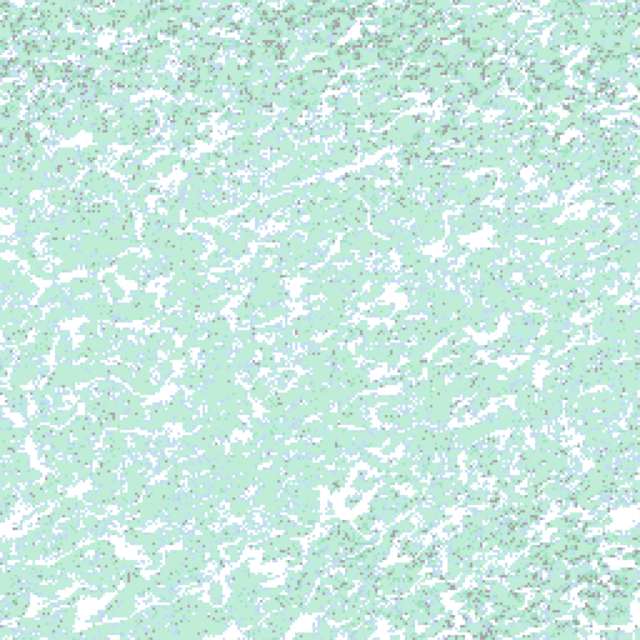
A WebGL 2 fragment shader for this texture:

```glsl
#version 300 es
precision highp float;
// Mint ground broken by slanted white cracks with pale blue fringes and grey grit.
// Every cell of a fine grid gets one flat tone from layered, stretched noise;
// the four nearest cells are then blended to soften the cell edges.

#define GRID 256.0         // cells across the canvas
#define SLANT 0.33         // direction of the cracks, radians
#define VEIN_SCALE vec2(11.0, 26.0)
#define MID_SCALE vec2(26.0, 44.0)
#define FINE_SCALE vec2(72.0, 112.0)
#define VEIN_WIDTH 0.04
#define WHITE_LEVEL 0.295  // higher gives less white
#define BLUE_RANGE vec2(0.06, 0.30)
#define AQUA_RANGE vec2(-0.08, 0.26)
#define GREY_AMOUNT 0.13
#define DEEP_AMOUNT 0.23
#define EDGE_SOFTNESS 0.36 // half width of the blend between cells

uniform vec2 u_resolution;
out vec4 fragColor;

const vec3 MINT = vec3(0.75, 0.93, 0.84);
const vec3 DEEP_MINT = vec3(0.64, 0.88, 0.76);
const vec3 WHITE = vec3(1.0);
const vec3 BLUE = vec3(0.765, 0.855, 0.95);
const vec3 AQUA = vec3(0.75, 0.92, 0.91);
const vec3 GREY = vec3(0.66, 0.64, 0.66);

// Integer hash, 0 to 1
float hash(vec2 p, uint seed) {
    uvec2 u = uvec2(ivec2(p) + 4096);
    uint h = u.x * 1597334677u ^ u.y * 3812015801u ^ seed * 2654435769u;
    h = (h ^ (h >> 16)) * 2246822519u;
    h = (h ^ (h >> 13)) * 3266489917u;
    h ^= h >> 16;
    return float(h >> 8) / 16777216.0;
}

// Smooth value noise, 0 to 1
float noise(vec2 p, uint seed) {
    vec2 i = floor(p);
    vec2 f = smoothstep(0.0, 1.0, fract(p));
    float low = mix(hash(i, seed), hash(i + vec2(1, 0), seed), f.x);
    float high = mix(hash(i + vec2(0, 1), seed), hash(i + vec2(1, 1), seed), f.x);
    return mix(low, high, f.y);
}

// Height of the crack field: white where high, mint where low
float crackField(vec2 cell, vec2 p, vec2 q) {
    vec2 warp = vec2(noise(p * 30.0, 1u), noise(p * 30.0, 2u)) - 0.5;
    vec2 v = (q + 0.025 * warp) * VEIN_SCALE;
    float ridge = (0.7 * noise(v, 3u) + 0.3 * noise(v * 2.1, 11u) - 0.5) / VEIN_WIDTH;
    float vein = exp(-ridge * ridge) * mix(0.62, 0.40, p.y);
    float mid = 0.22 * (noise(q * MID_SCALE, 4u) - 0.5);
    float fine = 0.9 * (noise((q + 0.008 * warp) * FINE_SCALE, 5u) - 0.5);
    float grain = 0.42 * (hash(cell, 6u) - 0.5);
    return vein + mid + fine + grain - 0.06 * smoothstep(0.75, 1.0, p.y);
}

// Share of grit: strong along the top and in the lower right
float gritDensity(vec2 p, vec2 q) {
    float top = 0.75 * smoothstep(0.65, 0.92, p.y);
    float corner = 0.8 * smoothstep(0.4, 0.05, p.y) * smoothstep(0.3, 0.9, p.x);
    float patches = 0.5 + noise(p * 9.0, 7u);
    float clumps = 2.0 * step(0.5, noise(q * vec2(85.0, 150.0), 8u));
    return (0.2 + top + corner) * patches * clumps;
}

vec3 cellColor(vec2 cell) {
    vec2 p = (cell + 0.5) / GRID;
    float c = cos(SLANT), s = sin(SLANT);
    vec2 q = vec2(c * p.x + s * p.y, c * p.y - s * p.x);

    float height = crackField(cell, p, q);
    if (height > WHITE_LEVEL) return WHITE;
    if (height > mix(BLUE_RANGE.x, BLUE_RANGE.y, hash(cell, 9u))) return BLUE;

    float pick = hash(cell, 10u);
    float density = gritDensity(p, q);
    if (pick < GREY_AMOUNT * density) return GREY;
    if (pick < (GREY_AMOUNT + DEEP_AMOUNT) * density) return DEEP_MINT;
    if (height > mix(AQUA_RANGE.x, AQUA_RANGE.y, hash(cell, 12u))) return AQUA;
    return MINT;
}

void main() {
    vec2 g = gl_FragCoord.xy / u_resolution.y * GRID - 0.5;
    vec2 i = floor(g);
    vec2 f = smoothstep(0.5 - EDGE_SOFTNESS, 0.5 + EDGE_SOFTNESS, fract(g));

    // Soft joins between neighbouring cells
    vec3 low = mix(cellColor(i), cellColor(i + vec2(1, 0)), f.x);
    vec3 high = mix(cellColor(i + vec2(0, 1)), cellColor(i + vec2(1, 1)), f.x);
    fragColor = vec4(mix(low, high, f.y), 1.0);
}
```
